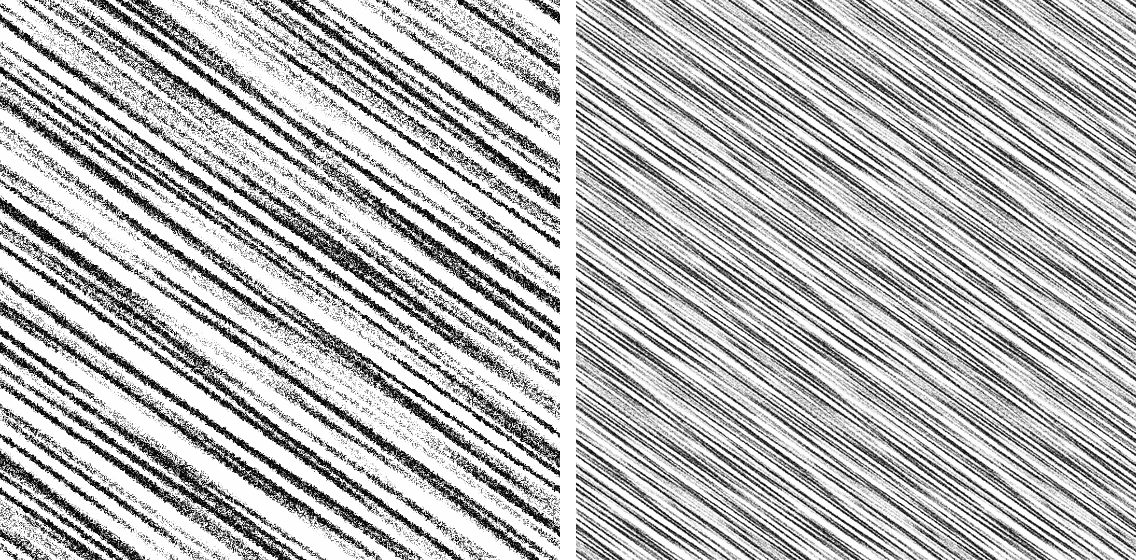
Left: one tile. Right: repeated 3 by 3.
This pattern is drawn by a Shadertoy shader. Its source:

```glsl
// Dry, grainy charcoal hatching: long strokes falling to the right, seamlessly tiling.

const vec3 PAPER = vec3(0.995);
const vec3 CHARCOAL = vec3(0.03);

// Integer direction that makes (dot(p, normal), dot(p, ALONG)) a unit torus
// for each of the stroke normals used below.
const vec2 ALONG = vec2(2.0, 3.0);

float hash(vec2 p) {
    vec3 q = fract(p.xyx * 0.1031);
    q += dot(q, q.yzx + 33.33);
    return fract((q.x + q.y) * q.z);
}

// Smooth 1D noise, periodic over t = 0..1
float wave(float t, float cells, float seed) {
    float x = t * cells;
    float i = floor(x);
    float f = smoothstep(0.0, 1.0, x - i);
    return mix(hash(vec2(mod(i, cells), seed)),
               hash(vec2(mod(i + 1.0, cells), seed)), f);
}

// Smooth 2D noise, periodic over the canvas
float noise(vec2 p, float cells, float seed) {
    vec2 x = p * cells;
    vec2 i = floor(x);
    vec2 f = smoothstep(0.0, 1.0, x - i);
    vec2 a = mod(i, cells) + seed;
    vec2 b = mod(i + 1.0, cells) + seed;
    return mix(mix(hash(a), hash(vec2(b.x, a.y)), f.x),
               mix(hash(vec2(a.x, b.y)), hash(b), f.x), f.y);
}

// Density of one stroke: a firm core plus a dry, streaky skirt on one side
float stroke(float dist, float s, float cells, float halfWidth, float seed) {
    float width = halfWidth * mix(0.75, 1.3, wave(s, cells * 2.0, seed + 1.0));
    float pressure = smoothstep(0.08, 0.75, wave(s, cells * 3.0, seed + 2.0));
    float core = 1.0 - smoothstep(0.2 * width, width, abs(dist));
    core *= mix(0.4, 1.0, pressure);

    float side = hash(vec2(seed, 5.0)) < 0.5 ? -1.0 : 1.0;
    float reach = dist * side / (halfWidth * 2.3);
    float skirt = smoothstep(-0.2, 0.1, reach) * (1.0 - smoothstep(0.3, 1.0, reach));
    skirt *= smoothstep(0.6, 0.9, wave(s, cells * 2.0, seed + 3.0));
    skirt *= 0.5 + 0.14 * sin(dist * 1400.0);
    return max(core, skirt);
}

// Family of wandering strokes perpendicular to an integer normal
float hatching(vec2 p, vec2 normal, float lanes, float halfWidth, float seed) {
    float span = length(normal);
    float spacing = 1.0 / (span * lanes);
    float cells = floor(span * 1.3);
    float v = dot(p, normal) * lanes;
    float t = dot(p, ALONG);
    float clear = 1.0;
    for (float k = -1.0; k <= 1.0; k++) {
        float cell = floor(v) + k;
        float key = seed + 11.0 * mod(cell, lanes);
        float across = (v - cell - 0.5) / lanes;
        float s = t - across * dot(ALONG, normal) / dot(normal, normal);
        float drift = 0.8 * (wave(s, cells, key) - 0.5)
                    + 0.55 * (hash(vec2(key, 9.0)) - 0.5);
        float dist = across / span - drift * spacing;
        clear *= 1.0 - min(stroke(dist, s, cells, halfWidth, key), 1.0);
    }
    return 1.0 - clear;
}

void mainImage(out vec4 fragColor, in vec2 fragCoord) {
    vec2 p = fragCoord / iResolution.xy;

    // Ragged stroke edges
    vec2 ragged = vec2(noise(p, 270.0, 3.0), noise(p, 310.0, 17.0)) - 0.5;
    vec2 q = p + vec2(0.003, 0.0055) * ragged;

    // Overlapping families at slightly different angles
    float firm = hatching(q, vec2(7.0, 10.0), 3.0, 0.0086, 20.0);
    float medium = hatching(q, vec2(5.0, 7.0), 2.0, 0.0084, 120.0);
    float faint = hatching(q, vec2(3.0, 4.0), 2.0, 0.0080, 220.0);
    float density = 1.0 - (1.0 - firm) * (1.0 - 0.9 * medium) * (1.0 - 0.7 * faint);

    // Paper tooth breaks up the pigment
    float tooth = 0.85 * noise(p, 600.0, 41.0) + 0.15 * noise(p, 230.0, 67.0);
    tooth = clamp((tooth - 0.5) * 1.8 + 0.5, 0.02, 1.0);
    float ink = smoothstep(0.0, 1.1, 1.55 * density - tooth);

    fragColor = vec4(mix(PAPER, CHARCOAL, ink), 1.0);
}
```
